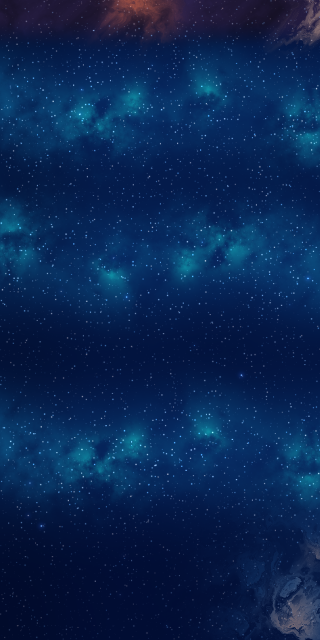
Give the GLSL for this texture, as a Shadertoy shader.

```glsl
// Deep blue night sky: three turned cloud bands, ember and dust nebulae, scattered stars.
#define NIGHT vec3(0.004, 0.050, 0.200)
#define DEEP_BLUE vec3(0.022, 0.145, 0.360)
#define HAZE_BLUE vec3(0.045, 0.310, 0.500)
#define TEAL vec3(0.06, 0.58, 0.66)
#define PLUM vec3(0.13, 0.10, 0.23)
#define EMBER vec3(0.95, 0.46, 0.30)
#define DUST vec3(0.52, 0.43, 0.44)
#define BAND_COUNT 3
#define STAR_LAYERS 4
#define STAR_GAIN 0.75

// Band heights, in canvas widths above the lower edge
const float BAND_Y[BAND_COUNT] = float[](0.60, 1.19, 1.67);
// Bright knots within a band: offset x, offset y, radius
const vec3 KNOTS[4] = vec3[](vec3(-0.21, -0.035, 0.07), vec3(-0.08, 0.03, 0.045),
                             vec3(0.15, 0.06, 0.045), vec3(0.48, -0.035, 0.075));

float hash(vec2 p) {
    vec3 q = fract(p.xyx * 0.1031);
    q += dot(q, q.yzx + 33.33);
    return fract((q.x + q.y) * q.z);
}

float noise(vec2 p) {
    vec2 i = floor(p), f = fract(p);
    f = f * f * (3.0 - 2.0 * f);
    return mix(mix(hash(i), hash(i + vec2(1, 0)), f.x),
               mix(hash(i + vec2(0, 1)), hash(i + vec2(1, 1)), f.x), f.y);
}

float fbm(vec2 p) {
    float sum = 0.0, amp = 0.5;
    for (int i = 0; i < 6; i++) {
        sum += amp * noise(p);
        p = mat2(1.6, 1.2, -1.2, 1.6) * p + 17.3;
        amp *= 0.55;
    }
    return sum;
}

// Soft round falloff
float blob(vec2 offset, float radius) {
    return exp(-dot(offset, offset) / (radius * radius));
}

// x: haze along a wavy ridge, y: glow of the knots
vec2 cloudBand(vec2 q) {
    float broad = fbm(q * 6.0 + 7.0);
    float fine = fbm(q * 17.0 + 31.0);
    vec2 warped = q + 0.10 * (vec2(broad, fine) - 0.53);
    float ridge = 0.045 * cos(9.0 * (q.x - 0.12));
    float haze = exp(-pow((warped.y - ridge) / 0.12, 2.0));
    haze *= smoothstep(0.30, 0.78, 0.5 * (broad + fine));
    // Dark hollows
    haze *= 1.0 - 0.8 * blob(warped - vec2(0.02, 0.09), 0.09);
    haze *= 1.0 - 0.8 * blob(warped - vec2(0.26, -0.03), 0.11);
    float glow = 0.0;
    for (int i = 0; i < 4; i++) {
        vec2 offset = warped - KNOTS[i].xy;
        glow += 0.75 * blob(offset, KNOTS[i].z) + 0.35 * blob(offset, 0.35 * KNOTS[i].z);
    }
    return vec2(haze, glow * smoothstep(0.28, 0.78, fine));
}

// One jittered star per cell, finer and fainter in each layer
vec3 stars(vec2 p, float pixel, float density) {
    vec3 light = vec3(0);
    float cells = 9.0;
    for (int i = 0; i < STAR_LAYERS; i++) {
        vec2 id = floor(p * cells) + 57.0 * float(i);
        vec2 jitter = 0.15 + 0.7 * vec2(hash(id + 3.1), hash(id + 8.7));
        vec2 offset = (fract(p * cells) - jitter) / cells;
        float power = pow(hash(id + 21.9), 7.0);
        float size = 0.0008 + 0.0009 * power + 0.22 * pixel;
        float core = blob(offset, size);
        float halo = i == 0 ? 0.2 * blob(offset, 0.010) * power : 0.0;
        vec3 tint = mix(vec3(0.45, 0.78, 1.0), vec3(1.0, 0.85, 0.70), hash(id + 40.3));
        float gain = i == 0 ? 1.0 : density;
        light += power * gain * (core * tint + halo * vec3(0.2, 0.45, 1.0));
        cells *= 2.1;
    }
    return light * STAR_GAIN;
}

void mainImage(out vec4 fragColor, in vec2 fragCoord) {
    vec2 p = fragCoord / iResolution.xy * vec2(1.0, 2.0);
    float pixel = 1.0 / iResolution.x;

    // Cloud bands, every other one turned by half a circle
    float lift = 0.0;
    vec2 cloud = vec2(0);
    for (int i = 0; i < BAND_COUNT; i++) {
        vec2 q = p - vec2(0.5, BAND_Y[i]);
        lift += exp(-q.y * q.y / 0.045);
        cloud += cloudBand(i % 2 == 1 ? -q : q);
    }
    float mist = fbm(p * 3.0 + 5.0);
    vec3 color = mix(NIGHT, DEEP_BLUE, min(lift, 1.0) * (0.7 + 0.6 * mist));
    color *= mix(0.85, 1.0, smoothstep(0.0, 0.4, p.x));
    color = mix(color, HAZE_BLUE, min(cloud.x * 0.85, 1.0));
    color = mix(color, TEAL, min(cloud.y, 0.9));

    // Plum sky with embers along the upper edge
    float wisps = fbm(p * 11.0 + 3.0 * mist);
    float strands = 1.0 - abs(2.0 * fbm(p * 8.0 + 4.0 * wisps) - 1.1);
    vec2 drift = p + 0.14 * (vec2(mist, wisps) - 0.53);
    float grain = smoothstep(0.3, 0.75, wisps) * smoothstep(0.45, 1.0, strands);
    color = mix(color, PLUM * (0.5 + 0.9 * wisps), smoothstep(1.84, 1.95, p.y));
    color = mix(color, EMBER, blob(drift - vec2(0.42, 2.0), 0.09) * (0.3 + 0.7 * grain));
    color = mix(color, DUST, grain * blob(drift - vec2(0.97, 1.95), 0.10));

    // Dusty nebula in the lower right corner
    color = mix(color, vec3(0.08, 0.25, 0.46), (0.2 + 0.8 * grain) * blob(drift - vec2(1.0, 0.16), 0.25));
    color = mix(color, DUST, 0.8 * grain * blob(drift - vec2(0.95, 0.09), 0.09));
    color = mix(color, DUST, 0.8 * grain * blob(drift - vec2(1.0, 0.26), 0.05));

    color += stars(p, pixel, 0.35 + 0.65 * min(lift, 1.0));
    fragColor = vec4(min(color, 1.0), 1.0);
}
```
